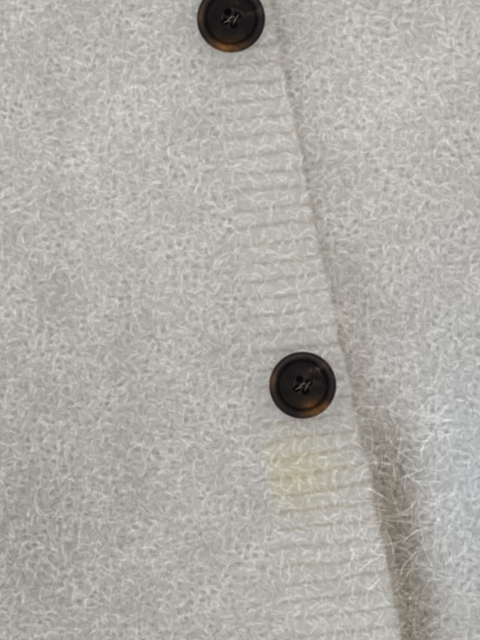
Reproduce this texture procedurally as a Shadertoy shader.

```glsl
// Fluffy cream knit cardigan with a slanting ribbed placket and two dark horn buttons.

const float TAU = 6.2831853;

vec2 hash2(vec2 p) {
    vec3 q = fract(vec3(p.xyx) * vec3(0.1031, 0.1030, 0.0973));
    q += dot(q, q.yzx + 33.33);
    return fract((q.xx + q.yz) * q.zy);
}

// Soft elliptical spot
float glow(vec2 p, vec2 center, vec2 size) {
    vec2 q = (p - center) / size;
    return exp(-dot(q, q));
}

// Layered sines for slow unevenness, about -1 to 1
float waves(vec2 p) {
    float sum = 0.0, amp = 0.5;
    for (int i = 0; i < 4; i++) {
        sum += amp * sin(p.x + 1.7 * sin(p.y * 0.8)) * cos(p.y + sin(p.x * 0.7));
        p = mat2(1.5, 1.1, -1.1, 1.5) * p + 2.3;
        amp *= 0.6;
    }
    return sum;
}

// Cellular noise: distance to the nearest jittered stitch
float cellular(vec2 g, float jitter) {
    vec2 id = floor(g);
    float nearest = 2.0;
    for (int j = -1; j <= 1; j++)
        for (int i = -1; i <= 1; i++) {
            vec2 c = id + vec2(i, j);
            vec2 point = c + 0.5 + jitter * (hash2(c) - 0.5);
            nearest = min(nearest, length(g - point));
        }
    return nearest;
}

// Scattered curved fibres, one in each cell
float fibres(vec2 p, float cells, float lean, float thickness, float seed) {
    vec2 g = p * cells, id = floor(g);
    float cover = 0.0;
    for (int j = -1; j <= 1; j++)
        for (int i = -1; i <= 1; i++) {
            vec2 c = id + vec2(i, j), r = hash2(c + seed);
            float a = lean + (r.x - 0.5) * 2.4;
            vec2 dir = vec2(cos(a), sin(a));
            vec2 q = g - c - hash2(c + seed + 17.0);
            float along = dot(q, dir);
            float across = dot(q, vec2(-dir.y, dir.x)) + (r.y - 0.5) * along * along;
            float strand = 1.0 - smoothstep(thickness * 0.2, thickness, abs(across));
            strand *= 1.0 - smoothstep(0.3, 0.85, abs(along));
            cover = max(cover, strand * (0.4 + 0.6 * r.y));
        }
    return cover;
}

// Dished button with amber marbling, four holes and thread
vec3 button(vec3 cloth, vec2 p, vec2 center, float radius, vec2 amberSpot, float aa) {
    vec2 q = (p - center) / radius;
    float d = length(q), soft = aa / radius;
    cloth *= 1.0 - 0.3 * glow(q, vec2(0.06, -0.12), vec2(1.08));
    float grain = waves(q * 5.0 + center * 20.0);
    vec3 horn = vec3(0.115, 0.105, 0.105) + 0.02 * grain;
    float amber = glow(q, amberSpot, vec2(0.48, 0.28)) + 0.45 * glow(q, vec2(-0.95, 0.2), vec2(0.2, 0.4));
    horn += vec3(0.36, 0.20, 0.06) * amber * (0.75 + 0.5 * grain);
    horn += vec3(0.22, 0.16, 0.12) * glow(q, vec2(0.5, 0.38), vec2(0.34, 0.26)) * smoothstep(-0.2, 0.5, grain);
    // Rim ring and the step into the dish
    float ring = exp(-pow((d - 0.89) / 0.06, 2.0));
    horn += vec3(0.10, 0.09, 0.085) * ring * (0.4 + 0.6 * smoothstep(-0.8, 0.8, q.y - q.x * 0.3));
    horn *= 1.0 - 0.45 * exp(-pow((d - 0.74) / 0.05, 2.0));
    vec2 h = abs(mat2(0.94, 0.34, -0.34, 0.94) * q);
    horn *= 1.0 - 0.7 * (1.0 - smoothstep(0.07, 0.14, length(h - 0.15)));
    float thread = fibres(q, 5.0, 0.9, 0.22, 4.0) * (1.0 - smoothstep(0.18, 0.32, d));
    horn += vec3(0.30, 0.28, 0.25) * thread;
    return mix(cloth, horn, 1.0 - smoothstep(1.0 - soft, 1.0 + soft, d));
}

void mainImage(out vec4 fragColor, in vec2 fragCoord) {
    vec2 p = fragCoord / iResolution.y;
    float aa = 1.5 / iResolution.y, drop = 1.0 - p.y;
    vec2 warped = p + 0.006 * vec2(waves(p * 22.0), waves(p * 22.0 + 9.0));

    // Placket bounds, both drifting right on the way down
    float fromLeft = warped.x - (0.319 + 0.13 * drop);
    float fromRight = warped.x - (0.42 + 0.21 * drop);
    float placket = smoothstep(-0.008, 0.018, fromLeft) * (1.0 - smoothstep(-0.008, 0.004, fromRight));

    // Broad light and folds
    float tone = 0.715 + 0.022 * waves(p * 15.0);
    tone += 0.035 * glow(p, vec2(0.20, 0.78), vec2(0.24, 0.30)) + 0.045 * glow(p, vec2(0.63, 0.87), vec2(0.17, 0.22));
    tone += 0.035 * glow(p, vec2(0.72, 0.28), vec2(0.08, 0.22));
    tone -= 0.065 * glow(p, vec2(0.02, 0.14), vec2(0.20, 0.26)) + 0.035 * glow(p, vec2(0.20, 0.36), vec2(0.035, 0.22));
    tone -= 0.025 * glow(p, vec2(0.09, 0.75), vec2(0.025, 0.3));

    // Basket blocks, stitch holes and ribs
    vec2 knit = mat2(0.995, 0.08, -0.08, 0.995) * warped;
    float blocks = sin(knit.x * 36.0) * sin(knit.y * 42.0 + 1.0);
    float holes = 1.0 - smoothstep(0.08, 0.40, cellular(knit * vec2(60.0, 72.0), 0.75));
    tone += (1.0 - placket) * (0.018 * blocks - holes * (0.055 + 0.04 * blocks));
    float rib = 0.5 + 0.5 * cos(TAU * (warped.y - 0.13 * warped.x) / 0.0283);
    float groove = placket * pow(rib, 6.0);
    tone += placket * 0.012 - groove * 0.065;

    // Fine pile
    tone += 0.075 * (fibres(warped, 62.0, 0.5, 0.24, 3.0) - 0.3);
    tone += 0.065 * (fibres(p, 95.0, 2.3, 0.30, 31.0) - 0.3);
    tone -= 0.045 * fibres(p, 75.0, 1.1, 0.22, 53.0) * (1.0 - 0.5 * placket);

    // Overlap shadow, widening into a furry hollow at the bottom
    float beyond = max(fromRight, 0.0);
    float fold = smoothstep(-0.006, 0.004, fromRight) * exp(-beyond / 0.018);
    float spine = warped.x - (0.505 + 0.142 * drop);
    float hollow = exp(-pow(spine / 0.043, 2.0)) * smoothstep(0.54, 0.78, drop) * smoothstep(-0.02, 0.025, fromRight);
    float tan_ = 0.6 * glow(p, vec2(0.56, 0.49), vec2(0.025, 0.10));
    float shade = 0.10 * fold + 0.20 * hollow + 0.08 * tan_;
    tone -= shade;

    // Long loose hairs
    float fur = glow(p, vec2(0.63, 0.20), vec2(0.085, 0.22)) + 0.4 * glow(p, vec2(0.08, 0.16), vec2(0.25, 0.22));
    tone += 0.16 * fur * fibres(warped, 25.0, 0.6, 0.08, 71.0);
    tone += 0.12 * fur * fibres(warped, 36.0, 2.0, 0.10, 97.0);

    // Yarn tint: warm in creases, cool at the right, yellowed below the button
    vec3 cloth = tone + vec3(0.012, 0.003, -0.018);
    cloth += vec3(0.02, 0.0, -0.025) * (groove * 0.6 + shade * 5.0);
    cloth += vec3(-0.015, 0.0, 0.025) * glow(p, vec2(0.73, 0.25), vec2(0.10, 0.28));
    cloth += vec3(0.015, 0.008, -0.05) * placket * glow(p, vec2(0.465, 0.265), vec2(0.06, 0.055));

    cloth = button(cloth, p, vec2(0.361, 0.971), 0.053, vec2(-0.1, -0.85), aa);
    cloth = button(cloth, p, vec2(0.473, 0.398), 0.052, vec2(0.5, -0.7), aa);
    fragColor = vec4(clamp(cloth, 0.0, 1.0), 1.0);
}
```
